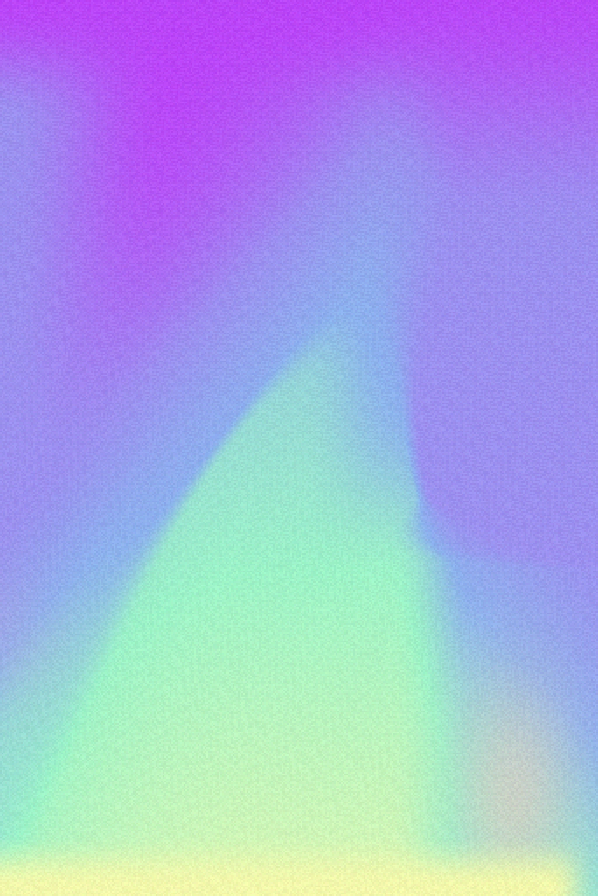
Write a WebGL 2 fragment shader that draws this background.

```glsl
#version 300 es
precision highp float;

uniform vec2 u_resolution;
out vec4 fragColor;

float hash(vec2 p) {
    return fract(sin(dot(p, vec2(127.1, 311.7))) * 43758.5453);
}

float softMin(float a, float b, float k) {
    float h = max(k - abs(a - b), 0.0) / k;
    return min(a, b) - h * h * k * 0.25;
}

float glow(vec2 p, vec2 center, vec2 radius) {
    vec2 q = (p - center) / radius;
    return exp(-dot(q, q));
}

// Heat 0..4 runs from purple through blue and mint to yellow
vec3 palette(float heat) {
    vec3 color = mix(vec3(0.73, 0.27, 0.97), vec3(0.61, 0.56, 0.94), clamp(heat, 0.0, 1.0));
    color = mix(color, vec3(0.55, 0.69, 0.93), clamp(heat - 1.0, 0.0, 1.0));
    color = mix(color, vec3(0.61, 0.95, 0.78), clamp(heat - 2.0, 0.0, 1.0));
    return mix(color, vec3(0.93, 0.97, 0.68), clamp(heat - 3.0, 0.0, 1.0));
}

// Diagonal sweep of the upper left, with a cool pocket on the left side
float backdrop(vec2 p) {
    float rise = max(p.y + 0.7 * p.x - 0.25, 0.0) / 0.34;
    float cap = 1.95 + 0.7 * (1.0 - smoothstep(0.0, 0.3, p.x));
    float heat = softMin(rise * rise, cap, 0.5) * smoothstep(0.0, 0.12, p.y);
    float pocket = smoothstep(0.0, 0.14, p.y) * (1.0 - smoothstep(0.0, 0.3, p.x));
    return mix(heat, max(heat, 1.05), pocket);
}

// Bright hill, cooling toward its sides and its upper right
float hill(vec2 p) {
    float side = (p.x - 0.45) / 0.45;
    float cooling = smoothstep(0.5, 0.68, p.x) * (1.0 - smoothstep(0.45, 0.65, p.y));
    float heat = 2.5 + 2.1 * (p.y - 0.4) - 0.6 * side * side * step(side, 0.0) - 0.6 * cooling;
    float slope = 1.9 + 5.0 * (p.y - 0.65 - 0.73 * (p.x - 0.78));
    slope = -softMin(-slope, -1.05, 0.3);
    slope = softMin(slope, 2.9, 0.4);
    return mix(heat, slope, smoothstep(0.65, 0.79, p.x));
}

void main() {
    vec2 uv = gl_FragCoord.xy / u_resolution;
    vec2 p = vec2(uv.x, 1.0 - uv.y);

    // Left crest: crisp halfway up, diffuse at both ends
    float crest = 0.385 + 1.45 * pow(max(0.58 - p.x, 0.0), 1.6);
    float offset = min(p.x - 0.38, 0.25);
    float crestBlur = 0.025 + 1.6 * offset * offset;
    float inside = smoothstep(-crestBlur, 0.4 * crestBlur, p.y - crest);
    float heat = mix(backdrop(p), hill(p), inside);

    // Right fold: a vertical edge that curls outward at its foot
    float fold = 0.664 + 0.004 / max(0.645 - p.y, 0.008);
    float foldBlur = 0.014 + 0.09 * (1.0 - smoothstep(0.2, 0.48, p.y))
                   + 0.12 * smoothstep(0.55, 0.62, p.y);
    float shade = smoothstep(fold - foldBlur, fold + foldBlur, p.x);
    heat = mix(heat, 1.03 * smoothstep(-0.03, 0.27, p.y), shade);

    vec3 color = palette(heat);

    // Warm haze and the yellow band along the bottom
    color = mix(color, vec3(0.87, 0.79, 0.76), 0.7 * glow(p, vec2(0.86, 0.89), vec2(0.1, 0.13)));
    color = mix(color, vec3(0.75, 0.65, 0.85), 0.25 * glow(p, vec2(0.0, 0.71), vec2(0.1, 0.07)));
    float band = smoothstep(0.93, 0.99, p.y) * (1.0 - smoothstep(0.92, 1.0, p.x));
    color = mix(color, vec3(0.95, 0.97, 0.67), band);

    // Fine grain, mostly in brightness
    vec2 cell = floor(uv * vec2(342.0, 512.0));
    vec3 tint = vec3(hash(cell + 17.0), hash(cell + 43.0), hash(cell + 71.0)) - 0.5;
    color += 0.05 * (hash(cell) - 0.5) + 0.03 * tint;

    fragColor = vec4(clamp(color, 0.0, 1.0), 1.0);
}
```
